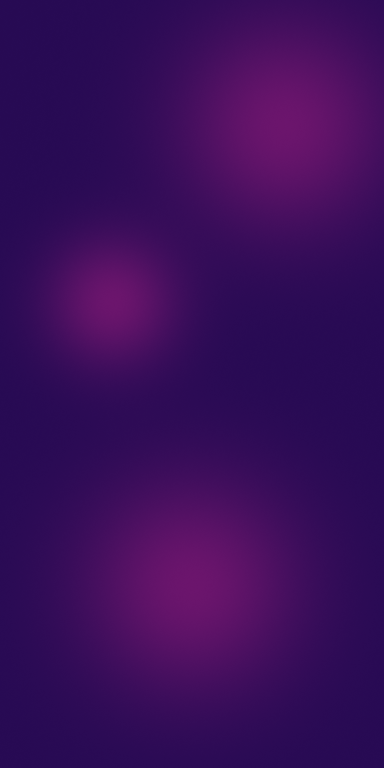
This background is drawn by a Shadertoy shader. Its source:

```glsl
// Three soft magenta glows floating on a deep indigo backdrop.
// Each glow is a Gaussian falloff around its centre; the glows are
// combined with a screen blend and tint the backdrop towards magenta.

const vec3 INDIGO  = vec3(0.153, 0.040, 0.327);
const vec3 MAGENTA = vec3(0.420, 0.082, 0.425);

// Gaussian light with the given centre and spread
float glow(vec2 p, vec2 centre, float spread) {
    vec2 d = (p - centre) / spread;
    return exp(-0.5 * dot(d, d));
}

// Joins two light amounts without exceeding one
float screenBlend(float a, float b) {
    return 1.0 - (1.0 - a) * (1.0 - b);
}

// Fine noise that hides banding in the slow gradients
float hash(vec2 p) {
    return fract(sin(dot(p, vec2(12.99, 78.23))) * 43758.5);
}

void mainImage(out vec4 fragColor, in vec2 fragCoord) {
    // Canvas units: width is 1, height is 2
    vec2 p = fragCoord / iResolution.xy * vec2(1.0, 2.0);

    // Upper right, middle left and lower centre
    float light = glow(p, vec2(0.742, 1.674), 0.195);
    light = screenBlend(light, glow(p, vec2(0.294, 1.214), 0.120));
    light = screenBlend(light, glow(p, vec2(0.500, 0.477), 0.198));

    vec3 colour = mix(INDIGO, MAGENTA, light);
    colour += (hash(fragCoord) - 0.5) / 255.0;
    fragColor = vec4(colour, 1.0);
}
```
